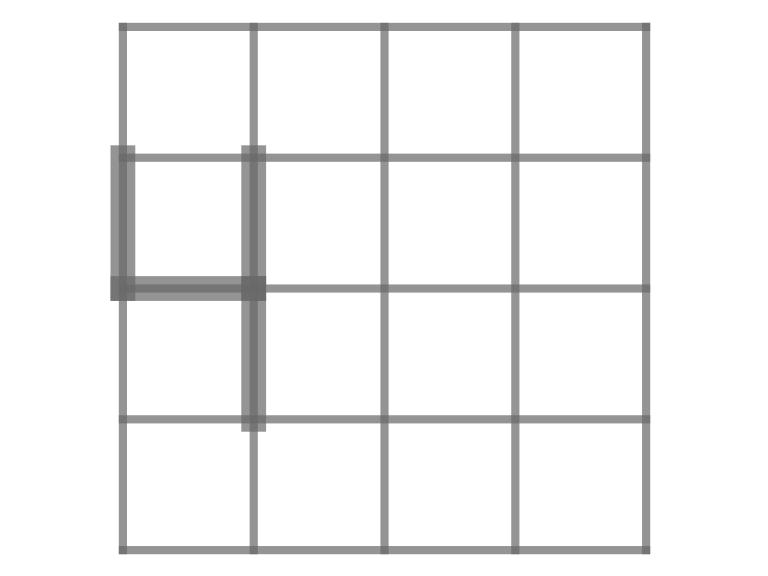
Reproduce this pattern procedurally as a Shadertoy shader.

```glsl
#define CELLS 4
#define CELL_SIZE 0.2271
#define THIN_HALF 0.0071
#define THICK_HALF 0.0215
#define GRID_CENTER vec2(0.0009, -0.0009)
#define INK vec3(0.41)
#define INK_ALPHA 0.714
#define PAPER vec3(1.0)

// Antialiased axis-aligned bar between two grid nodes, with square caps
float barMask(vec2 p, vec2 startNode, vec2 endNode, float halfWidth) {
    vec2 middle = 0.5 * (startNode + endNode) - 0.5 * float(CELLS);
    vec2 halfSize = 0.5 * abs(endNode - startNode) * CELL_SIZE + halfWidth;
    vec2 edge = halfSize - abs(p - middle * CELL_SIZE);
    vec2 cover = clamp(edge * iResolution.y + 0.5, 0.0, 1.0);
    return cover.x * cover.y;
}

// Lay one translucent coat of ink over the colour
void coat(inout vec3 color, float mask) {
    color = mix(color, INK, INK_ALPHA * mask);
}

void mainImage(out vec4 fragColor, in vec2 fragCoord) {
    vec2 p = (fragCoord - 0.5 * iResolution.xy) / iResolution.y - GRID_CENTER;
    vec3 color = PAPER;

    // Thin grid lines, darker where they cross
    float last = float(CELLS);
    for (int i = 0; i <= CELLS; i++) {
        float k = float(i);
        coat(color, barMask(p, vec2(k, 0.0), vec2(k, last), THIN_HALF));
        coat(color, barMask(p, vec2(0.0, k), vec2(last, k), THIN_HALF));
    }

    // Thick walls: two uprights, a floor and a lower stem
    vec2 leftNode = vec2(0.0, 2.0);
    vec2 rightNode = vec2(1.0, 2.0);
    vec2 up = vec2(0.0, 1.0);
    coat(color, barMask(p, leftNode, leftNode + up, THICK_HALF));
    coat(color, barMask(p, rightNode, rightNode + up, THICK_HALF));
    coat(color, barMask(p, leftNode, rightNode, THICK_HALF));
    coat(color, barMask(p, rightNode - up, rightNode, THICK_HALF));

    fragColor = vec4(color, 1.0);
}
```
